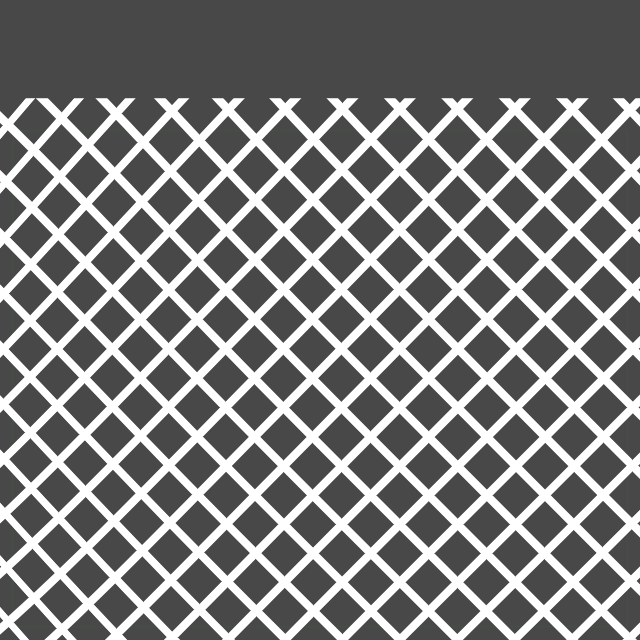
Write a WebGL 1 fragment shader that draws this pattern.

```glsl
precision highp float;

uniform vec2 u_resolution;

// Bends canvas space (y down) into lattice cells, tighter toward the left edge
vec2 latticeCoords(vec2 p) {
  float leftPinch = pow(max(0.0, 0.761 - p.x), 4.0);
  float sidePinch = pow(abs(p.x - 0.651), 4.0);
  float rise = p.y - 0.573;

  vec2 bent = p;
  bent.x += (p.x - 0.651) * 0.0885 * rise * rise - 0.0576 * leftPinch;
  bent.y += (p.y - 0.553) * 0.41 * sidePinch;

  vec2 cell = (bent - vec2(0.7611, 0.4987)) / vec2(0.09115, 0.0927);
  cell.y += 0.0033 * cell.y * cell.y;
  return cell;
}

// Distance to the nearest whole number, on each axis
vec2 distanceToLine(vec2 v) {
  return abs(fract(v + 0.5) - 0.5);
}

// Signed distance to a box
float boxDistance(vec2 p, vec2 center, vec2 halfSize) {
  vec2 d = abs(p - center) - halfSize;
  return length(max(d, 0.0)) + min(max(d.x, d.y), 0.0);
}

void main() {
  vec2 p = gl_FragCoord.xy / u_resolution;
  p.y = 1.0 - p.y;
  float pixel = 1.0 / min(u_resolution.x, u_resolution.y);

  // Two families of diagonal bars
  vec2 cell = latticeCoords(p);
  vec2 bars = distanceToLine(vec2(cell.x + cell.y, cell.x - cell.y));
  float soft = 15.4 * pixel * 0.6;
  float lattice = 1.0 - smoothstep(0.1 - soft, 0.1 + soft, min(bars.x, bars.y));

  // Plain band along the top
  lattice *= smoothstep(-0.5 * pixel, 0.5 * pixel, p.y - 0.1536);

  // Barely visible green frame on the dark ground
  float frame = abs(boxDistance(p, vec2(0.5, 0.592), vec2(0.48, 0.3875)));
  float frameLine = 1.0 - smoothstep(0.0005, 0.0005 + pixel, frame);
  vec3 ground = mix(vec3(0.282), vec3(0.25, 0.34, 0.25), 0.25 * frameLine);

  gl_FragColor = vec4(mix(ground, vec3(1.0), lattice), 1.0);
}
```
